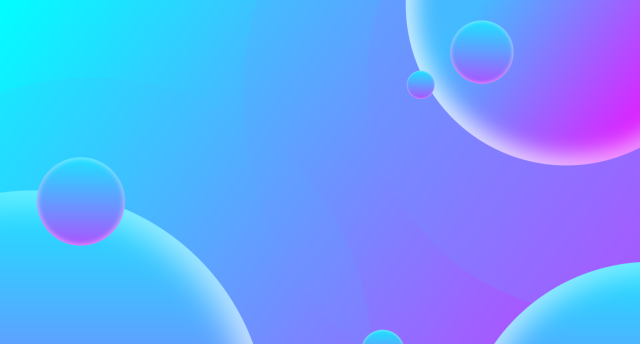
This background is drawn by a Shadertoy shader. Its source:

```glsl
// Cyan to magenta ramp shared by every surface
vec3 neon(float t) {
    return mix(vec3(0.0, 1.0, 1.0), vec3(1.0, 0.0, 1.0), clamp(t, 0.0, 0.86));
}

// Antialiased coverage of a disc
float disc(vec2 p, vec2 center, float radius) {
    float pixel = 1.0 / iResolution.x;
    return smoothstep(0.75 * pixel, -0.75 * pixel, length(p - center) - radius);
}

// Ball with a soft inner rim, brightest towards rimDir
vec3 ball(vec3 backdrop, vec2 p, vec2 center, float radius, float tone, vec2 rimDir) {
    vec2 q = (p - center) / radius;
    float rim = smoothstep(0.74, 1.02, length(q));
    float strength = 0.42 + 0.25 * dot(q, rimDir);
    vec3 surface = mix(neon(tone), vec3(1.0), rim * rim * strength);
    return mix(backdrop, surface, disc(p, center, radius));
}

// Small ball with a vertical ramp and a thin pink rim
vec3 orb(vec3 backdrop, vec2 p, vec2 center, float radius) {
    vec2 q = (p - center) / radius;
    float rim = smoothstep(0.8, 1.03, length(q));
    vec3 surface = neon(0.39 - 0.28 * q.y);
    vec3 rimColor = mix(vec3(1.0, 0.6, 0.95), vec3(0.6, 0.92, 1.0), 0.5 + 0.5 * q.y);
    surface = mix(surface, rimColor, rim * rim * 0.65);
    return mix(backdrop, surface, disc(p, center, radius));
}

void mainImage(out vec4 fragColor, in vec2 fragCoord) {
    // Canvas width is one unit
    vec2 p = fragCoord / iResolution.x;

    // Diagonal ramp with three faint overlapping discs
    float tone = 0.237 + 0.576 * p.x - 0.44 * p.y;
    tone = mix(tone, 0.30, 0.13 * disc(p, vec2(0.143, -0.021), 0.4375));
    tone = mix(tone, 0.42, 0.13 * disc(p, vec2(0.901, 0.389), 0.521));
    tone = mix(tone, 0.45, 0.27 * disc(p, vec2(0.935, 0.411), 0.362));
    vec3 color = neon(tone);

    // Large balls: top right, bottom left, bottom right
    float magentaTone = max(0.27, 0.42 + 1.54 * (p.x - 0.833) - 1.15 * (p.y - 0.513));
    color = ball(color, p, vec2(0.885, 0.530), 0.251, magentaTone, vec2(-0.8, -0.6));
    color = ball(color, p, vec2(0.052, -0.126), 0.366, 0.10 + 1.1 * (0.240 - p.y), vec2(0.9, -0.4));
    color = ball(color, p, vec2(1.018, -0.171), 0.2995, 0.12 + 1.35 * (0.1285 - p.y), vec2(-0.9, -0.4));

    // Small orbs: center and radius
    vec3 orbs[4] = vec3[4](
        vec3(0.753, 0.456, 0.0495), vec3(0.6575, 0.405, 0.022),
        vec3(0.1263, 0.2227, 0.069), vec3(0.598, -0.012, 0.0342));
    for (int i = 0; i < 4; i++) {
        color = orb(color, p, orbs[i].xy, orbs[i].z);
    }

    fragColor = vec4(color, 1.0);
}
```
